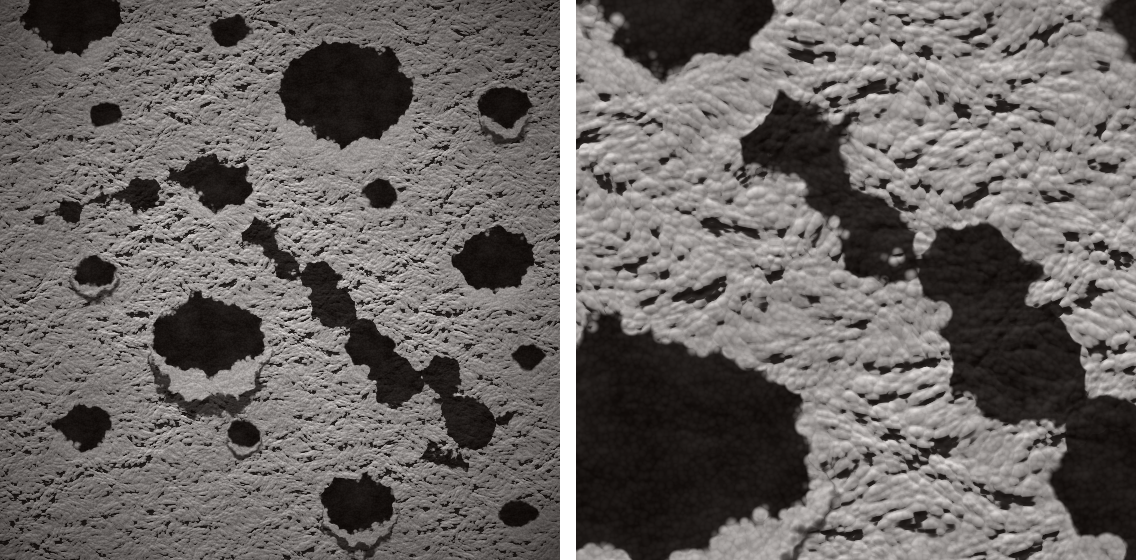
Left, the full canvas; right, a detail of the centre.
A Shadertoy shader for this texture:

```glsl
vec2 hash2(vec2 p) {
    vec3 q = fract(p.xyx * vec3(.1031, .1030, .0973));
    q += dot(q, q.yzx + 33.33);
    return fract((q.xx + q.yz) * q.zy);
}

// Cellular noise: overlapping domed stones of mixed size
float clods(vec2 p) {
    vec2 cell = floor(p);
    float h = 0.;
    for (int y = -1; y <= 1; y++)
    for (int x = -1; x <= 1; x++) {
        vec2 id = cell + vec2(x, y);
        vec2 rnd = hash2(id + 50.);
        float size = .35 + .5 * fract(rnd.x * 17. + rnd.y * 9.);
        vec2 d = p - id - rnd;
        h = max(h, size - dot(d, d) / size);
    }
    return h;
}

// Ground relief: three layers of stones
float relief(vec2 p) {
    p *= vec2(.85, 1.15);
    p += .004 * sin(p.yx * 70. + 2. * sin(p * 41.));
    float h = .45 * clods(p * 38.) / 38.;
    p = mat2(.96, .28, -.28, .96) * p;
    h += .7 * clods(p * 80. + 7.) / 80.;
    return h + clods(p * 168. + 3.) / 168.;
}

// Slow swells from layered sines, about -1 to 1
float swell(vec2 p) {
    return .6 * sin(p.x * 9. + 2. * sin(p.y * 7. + 1.)) * sin(p.y * 12. + 1.5 * sin(p.x * 8.))
         + .4 * sin(p.x * 23. - p.y * 15. + 2. * sin(p.y * 19.));
}

// Lumpy dark band from a to b, widening from w.x to w.y
float rubble(vec2 p, vec2 a, vec2 b, vec2 w, float lumps) {
    vec2 ab = b - a;
    float s = clamp(dot(p - a, ab) / dot(ab, ab), 0., 1.);
    return length(p - a - ab * s) - mix(w.x, w.y, s) * lumps;
}

void mainImage(out vec4 fragColor, in vec2 fragCoord) {
    vec2 p = fragCoord / iResolution.xy;
    vec2 sun = vec2(-.2, .98);
    float swells = swell(p);
    float rugged = clods(p * 24.) + .5 * clods(p * 62.) + .25 * clods(p * 130.) - .7;

    // Craters: shadow under the upper rim, bright lower wall
    float shadow = 0., bowl = 0.;
    for (int i = 0; i < 16; i++) {
        float n = float(i);
        vec2 q = p - fract(vec2(.62, .81) + n * vec2(.75488, .56984));
        float r = .125 / (1. + .25 * n);
        float ragged = rugged * min(.022, r * .35);
        float rim = length(q * vec2(1., 1.1)) - r + ragged;
        float lens = max(rim, length(q - vec2(0., .5 * r)) - r + ragged);
        shadow = max(shadow, smoothstep(.003, -.003, lens));
        bowl = max(bowl, smoothstep(.012, -.012, rim));
        if (i % 3 == 1) {
            float apron = max(length(q + vec2(0., .2 * r)) - r + ragged, -rim);
            shadow = max(shadow, .8 * smoothstep(.004, -.003, apron));
        }
    }

    // Collapsed chain and a thinner ridge
    float lumps = 2.2 * clods(p * 13. + 4.);
    float chain = rubble(p, vec2(.46, .59), vec2(.85, .22), vec2(.018, .05), lumps);
    float ridge = rubble(p, vec2(.07, .61), vec2(.37, .70), vec2(.01, .02), lumps);
    float broken = min(chain, ridge) + .028 * rugged;
    shadow = max(shadow, .95 * smoothstep(.003, -.003, broken));

    // Stones: slope light and short shadows thrown away from the sun
    float rough = mix(1. + .3 * swells, .45, bowl);
    float h = relief(p);
    float slope = rough * (h - relief(p + sun * .002)) / .002;
    float blocked = 0.;
    for (int k = 1; k <= 4; k++) {
        float t = .0035 * float(k);
        blocked = max(blocked, rough * (relief(p + sun * t) - h) - .85 * t);
    }
    float grain = clods(p * 300.) - .4;
    float ground = .59 + .085 * slope + .1 * grain + .035 * swells + .06 * bowl;
    ground = clamp(ground, .12, .86);
    ground *= 1. - .75 * smoothstep(0., .003, blocked);

    // Dark interiors, then vignette and warm grey tint
    float pit = .1 + .05 * rugged + .015 * slope + .04 * grain;
    float tone = mix(ground, pit, shadow);
    vec2 fromCentre = p - .5;
    tone *= 1. - 1.1 * dot(fromCentre, fromCentre);
    fragColor = vec4(max(tone + vec3(.018, 0., -.008), .02), 1.);
}
```
